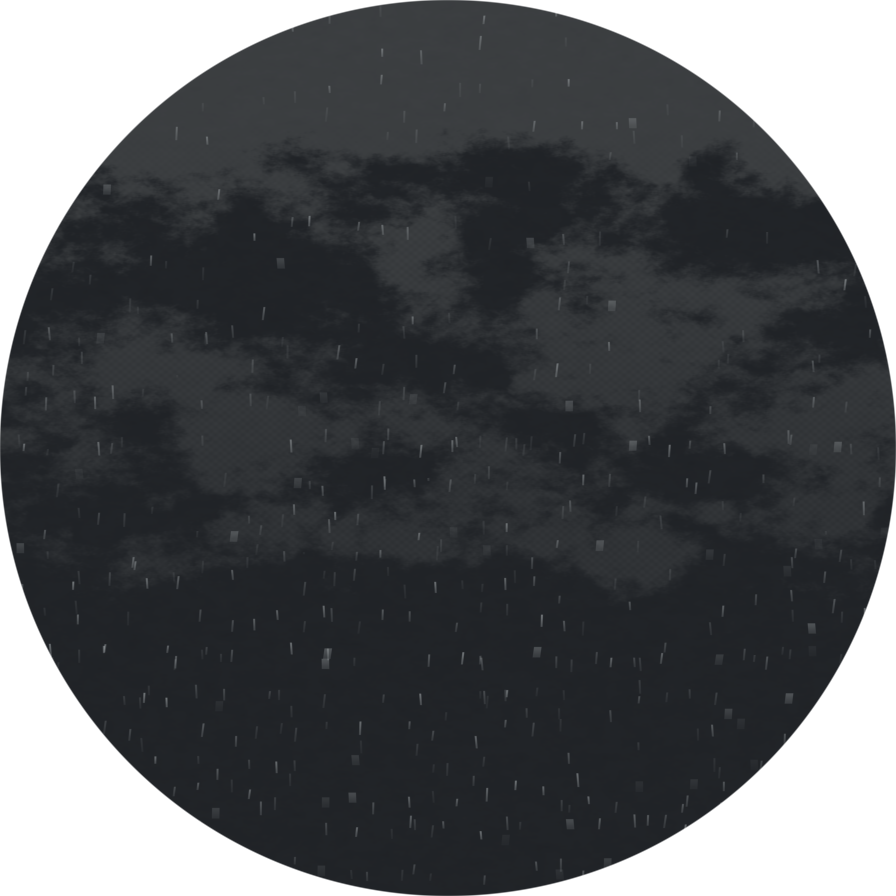
This background is drawn by a WebGL 2 fragment shader. Its source:

```glsl
#version 300 es
precision highp float;
// A dark round disc on white: a pale misty top breaks into ragged, weathered
// patches and sinks into near black, crossed by short faint rain streaks.
// Soft ellipses place the patches, layered noise frays them, jittered cells rain.

uniform vec2 u_resolution;
out vec4 outColor;

const vec3 DARK = vec3(0.128, 0.139, 0.154);
const vec3 MIST = vec3(0.232, 0.243, 0.252);
const vec3 RAIN = vec3(0.56, 0.58, 0.59);

// Patches as centre x, centre y, radius x, radius y
const vec4 PALE[10] = vec4[10](
  vec4(0.49, 0.73, 0.06, 0.06), vec4(0.62, 0.68, 0.11, 0.05),
  vec4(0.11, 0.72, 0.10, 0.05), vec4(0.62, 0.56, 0.10, 0.05),
  vec4(0.27, 0.50, 0.09, 0.06), vec4(0.87, 0.54, 0.12, 0.06),
  vec4(0.36, 0.40, 0.12, 0.04), vec4(0.67, 0.38, 0.11, 0.04),
  vec4(0.12, 0.31, 0.09, 0.04), vec4(0.14, 0.58, 0.10, 0.03));
const vec4 DEEP[10] = vec4[10](
  vec4(0.28, 0.67, 0.15, 0.04), vec4(0.83, 0.74, 0.17, 0.05),
  vec4(0.58, 0.80, 0.09, 0.04), vec4(0.42, 0.59, 0.15, 0.03),
  vec4(0.75, 0.50, 0.05, 0.07), vec4(0.17, 0.79, 0.06, 0.04),
  vec4(0.78, 0.82, 0.04, 0.03), vec4(0.12, 0.43, 0.11, 0.05),
  vec4(0.92, 0.64, 0.09, 0.04), vec4(0.54, 0.71, 0.04, 0.05));

float hash(vec2 p) {
  vec3 q = fract(p.xyx * vec3(0.1031, 0.1030, 0.0973));
  q += dot(q, q.yzx + 33.33);
  return fract((q.x + q.y) * q.z);
}

float valueNoise(vec2 p) {
  vec2 cell = floor(p), f = fract(p);
  f = f * f * (3.0 - 2.0 * f);
  float low = mix(hash(cell), hash(cell + vec2(1, 0)), f.x);
  float high = mix(hash(cell + vec2(0, 1)), hash(cell + vec2(1, 1)), f.x);
  return mix(low, high, f.y);
}

// Layered noise, centred on zero
float layered(vec2 p, int octaves, float gain) {
  float sum = 0.0, weight = 0.5;
  for (int i = 0; i < octaves; i++) {
    sum += weight * (valueNoise(p) - 0.5);
    p = mat2(0.98, 0.17, -0.17, 0.98) * p * 2.03 + 17.3;
    weight *= gain;
  }
  return sum;
}

float softEllipse(vec2 p, vec4 patchShape) {
  vec2 d = (p - patchShape.xy) / patchShape.zw;
  return exp(-dot(d, d));
}

// Share of pale mist at a point, 0 to 1
float mistCover(vec2 p) {
  float level = 0.55 * smoothstep(0.77, 0.91, p.y)
              - 0.50 * (1.0 - smoothstep(0.27, 0.40, p.y)) - 0.02;
  for (int i = 0; i < 10; i++) {
    level += 0.22 * softEllipse(p, PALE[i]) - 0.24 * softEllipse(p, DEEP[i]);
  }
  float ragged = layered(p * vec2(11.0, 19.0) + 40.0, 6, 0.66);
  return smoothstep(-0.14, 0.16, level + 0.85 * ragged);
}

// One layer of streaks: each cell may hold one upright, slightly slanted drop
float rainLayer(vec2 p, vec2 grid, float chance, float seed, float blur) {
  vec2 q = p * grid, cell = floor(q);
  vec2 id = cell + seed;
  float pick = hash(id + 3.7), size = hash(id + 11.3);
  vec2 centre = mix(vec2(0.3), vec2(0.7), vec2(hash(id + 5.1), hash(id + 8.9)));
  vec2 d = (q - cell - centre) / grid;
  d.x -= d.y * 0.25 * (hash(id + 21.0) - 0.4);
  float wide = step(0.88, size);
  vec2 halfSize = vec2(mix(0.0011, 0.0042, wide), mix(0.004, 0.0085, size) * (1.0 - 0.3 * wide));
  vec2 edge = smoothstep(halfSize + blur, halfSize - blur, abs(d));
  float glow = mix(0.15, 0.85, pow(hash(id + 14.2), 2.0)) * mix(1.0, 0.6, wide);
  float fade = mix(1.0, 0.55, smoothstep(-halfSize.y, halfSize.y, -d.y));
  return step(pick, chance) * edge.x * edge.y * glow * fade;
}

void main() {
  float side = min(u_resolution.x, u_resolution.y);
  vec2 p = (gl_FragCoord.xy - 0.5 * u_resolution) / side + 0.5;
  float pixel = 1.0 / side;

  // Mist dims as it sinks; a faint weave roughens it below the clear top
  float cover = mistCover(p);
  float strength = mix(0.55, 1.0, smoothstep(0.35, 0.88, p.y));
  float weave = sin(p.x * 620.0) * sin(p.y * 760.0) * (1.0 - smoothstep(0.75, 0.88, p.y));
  vec3 color = mix(DARK, MIST, cover * strength);
  color += cover * 0.008 * weave + 0.012 * layered(p * vec2(60.0, 110.0), 3, 0.6);

  // Rain thickens toward the bottom
  float chance = mix(0.46, 0.12, smoothstep(0.15, 0.95, p.y));
  float blur = max(0.0009, 0.6 * pixel);
  float rain = 0.0;
  for (int i = 0; i < 3; i++) {
    float layer = float(i);
    vec2 grid = vec2(23.0, 17.0) + layer * vec2(6.0, 4.0);
    rain += rainLayer(p + 0.137 * layer, grid, chance, 31.0 * layer + 7.0, blur);
  }
  color = mix(color, RAIN, min(rain, 1.0) * 0.85);

  // Round mask on white
  float disc = smoothstep(pixel, -pixel, length(p - 0.5) - 0.5);
  outColor = vec4(mix(vec3(1.0), color, disc), 1.0);
}
```
